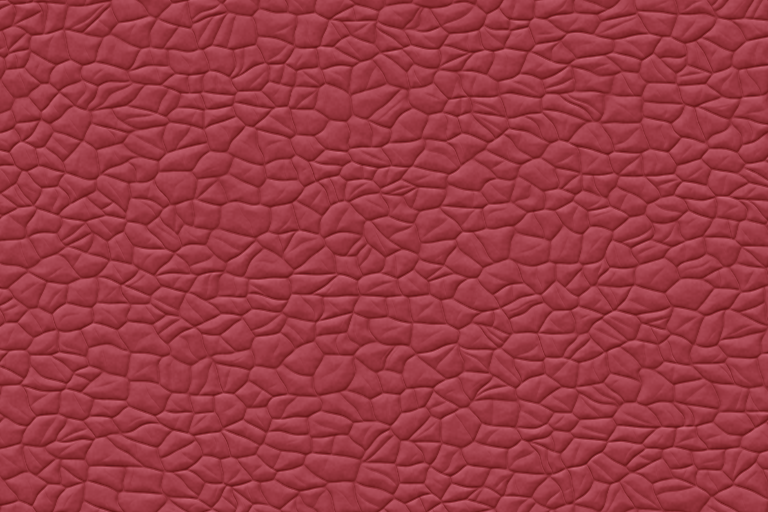
This texture is drawn by a WebGL 1 fragment shader. Its source:

```glsl
precision highp float;
uniform vec2 u_resolution;

vec2 hash2(vec2 p) {
  vec3 a = fract(p.xyx * vec3(0.1031, 0.1030, 0.0973));
  a += dot(a, a.yzx + 33.33);
  return fract((a.xx + a.yz) * a.zy);
}

float noise(vec2 p) {
  vec2 i = floor(p), f = fract(p);
  f = f * f * (3.0 - 2.0 * f);
  float low = mix(hash2(i).x, hash2(i + vec2(1.0, 0.0)).x, f.x);
  float high = mix(hash2(i + vec2(0.0, 1.0)).x, hash2(i + 1.0).x, f.x);
  return mix(low, high, f.y);
}

// Distance to the nearest crease in x, random cell value in y
vec2 cells(vec2 p) {
  vec2 base = floor(p), f = fract(p), nearest = vec2(0.0), nearestId = vec2(0.0);
  float best = 9.0;
  for (int y = -1; y <= 1; y++) {
    for (int x = -1; x <= 1; x++) {
      vec2 cell = vec2(float(x), float(y));
      vec2 r = cell + 0.08 + 0.84 * hash2(base + cell) - f;
      if (dot(r, r) < best) {
        best = dot(r, r);
        nearest = r;
        nearestId = cell;
      }
    }
  }
  // A slanted chord splits the cell, deep in some and faint in others
  vec2 random = hash2(base + nearestId + 71.0);
  float angle = 0.5 + 2.1 * random.x;
  float chord = abs(dot(nearest, vec2(-sin(angle), cos(angle))));
  float closeness = exp(-28.0 * (chord + 0.28 * random.y));
  for (int y = -2; y <= 2; y++) {
    for (int x = -2; x <= 2; x++) {
      vec2 cell = nearestId + vec2(float(x), float(y));
      vec2 r = cell + 0.08 + 0.84 * hash2(base + cell) - f;
      vec2 gap = r - nearest;
      if (dot(gap, gap) > 0.0001) {
        closeness += exp(-28.0 * dot(0.5 * (r + nearest), normalize(gap)));
      }
    }
  }
  return vec2(max(-log(closeness) / 28.0, 0.0), random.y);
}

// Bend the grid so the creases wander
vec2 warp(vec2 p) {
  vec2 slow = vec2(noise(p * 0.35), noise(p * 0.35 + 40.0)) - 0.5;
  vec2 quick = vec2(noise(p * 1.5 + 9.0), noise(p * 1.5 + 63.0)) - 0.5;
  return p + 0.8 * slow + 0.28 * quick;
}

// Pads with steep edges, soft lumps and small wrinkles
float leatherHeight(vec2 p) {
  float pad = cells(warp(p)).x;
  float h = 0.5 * (1.0 - exp(-14.0 * pad)) + 0.7 * smoothstep(-0.1, 0.45, pad);
  return h + 0.17 * noise(p * 2.4) + 0.08 * noise(p * 6.0);
}

vec3 leatherColor(float tone) {
  vec3 shadow = vec3(0.47, 0.128, 0.138);
  vec3 body = vec3(0.606, 0.219, 0.257);
  vec3 sheen = vec3(0.715, 0.335, 0.385);
  vec3 color = tone < 0.0 ? mix(body, shadow, -tone) : mix(body, sheen, tone);
  return clamp(color, vec3(0.38, 0.09, 0.1), vec3(0.77, 0.41, 0.46));
}

void main() {
  vec2 uv = gl_FragCoord.xy / u_resolution.y;
  vec2 p = vec2(uv.x, uv.y + 0.04 * uv.x) * vec2(16.0, 22.5);

  // Light from above and slightly to the left
  float e = 0.05;
  float slopeY = leatherHeight(p + vec2(0.0, e)) - leatherHeight(p - vec2(0.0, e));
  float slopeX = leatherHeight(p + vec2(e, 0.0)) - leatherHeight(p - vec2(e, 0.0));
  float light = (0.25 * slopeX - slopeY) / (2.0 * e);

  vec2 pad = cells(warp(p));
  float crease = exp(-pad.x * pad.x * 220.0);
  float tone = 0.1 + 0.23 * light - 0.36 * crease;
  tone += 0.1 * (pad.y - 0.5) * smoothstep(0.02, 0.2, pad.x);

  // Fine grain and broad unevenness
  tone += 0.22 * (noise(uv * 230.0) - 0.5) + 0.06 * (noise(uv * 3.0) - 0.5);
  gl_FragColor = vec4(leatherColor(tone), 1.0);
}
```
